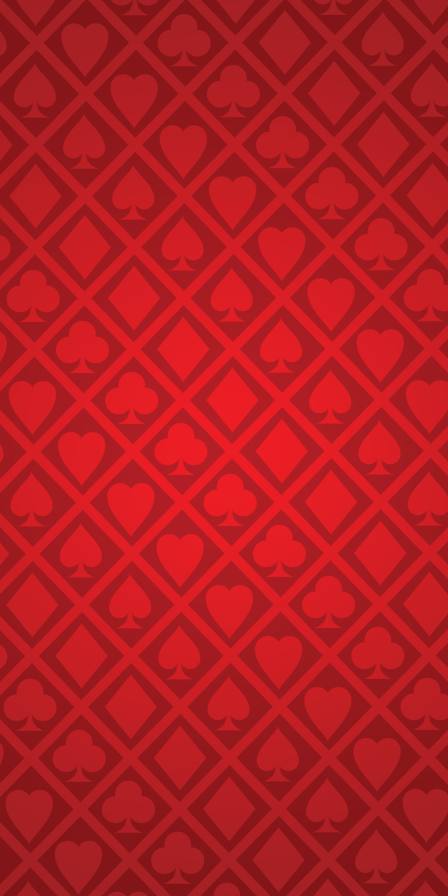
This pattern is drawn by a Shadertoy shader. Its source:

```glsl
// Red card-table cloth: a diagonal lattice of bands with one card suit per cell.
// Suits are distance shapes, chosen by lattice row so each diagonal holds one kind;
// a radial light fades both the cloth and the ornament toward the corners.

// Two round lobes at y = 0 that taper upward into a point at y = tip.
float lobedLeaf(vec2 p, float lobeX, float radius, float tip, float taper) {
    float x = abs(p.x);
    float lobes = length(vec2(x - lobeX, p.y)) - radius;
    float rise = clamp(1.0 - p.y / tip, 0.0, 1.0);
    float halfWidth = (lobeX + radius) * pow(sin(1.5708 * rise), taper);
    float body = max((x - halfWidth) * 0.85, max(-p.y, p.y - tip));
    return min(lobes, body);
}

// Thin stalk that flares into a flat foot.
float flaredStem(vec2 p) {
    float drop = clamp(-p.y / 0.46, 0.0, 1.0);
    float halfWidth = 0.04 + 0.23 * pow(drop, 5.0);
    return max((abs(p.x) - halfWidth) * 0.6, max(p.y - 0.05, -0.46 - p.y));
}

float diamond(vec2 p) {
    return (abs(p.x) / 0.51 + abs(p.y) / 0.63 - 1.0) * 0.396;
}

float club(vec2 p) {
    float top = length(p - vec2(0.0, 0.295)) - 0.26;
    float sides = length(vec2(abs(p.x) - 0.257, p.y + 0.01)) - 0.26;
    return min(min(top, sides), flaredStem(p));
}

float heart(vec2 p) {
    return lobedLeaf(vec2(p.x, 0.13 - p.y), 0.21, 0.25, 0.8, 1.15);
}

float spade(vec2 p) {
    float leaf = lobedLeaf(p + vec2(0.0, 0.06), 0.21, 0.2, 0.66, 1.3);
    return min(leaf, flaredStem(p));
}

float suitShape(vec2 p, float row) {
    float kind = mod(row, 4.0);
    if (kind < 0.5) return diamond(p);
    p.x += 0.03;
    if (kind < 1.5) return club(p);
    if (kind < 2.5) return heart(p);
    return spade(p);
}

void mainImage(out vec4 fragColor, in vec2 fragCoord) {
    // Canvas width is one unit, centred
    vec2 p = (fragCoord - 0.5 * iResolution.xy) / iResolution.x;

    // Slightly skewed diagonal lattice
    mat2 lattice = mat2(0.1099, -0.1138, -0.1117, -0.1143);
    vec2 cell = inverse(lattice) * (p - vec2(0.019, 0.1068));
    vec2 id = floor(cell + 0.5);
    vec2 local = cell - id;

    // Shape units: half a cell diagonal
    float halfDiagonal = 0.1146;
    float pixel = 1.0 / (iResolution.x * halfDiagonal);
    float band = (0.5 - max(abs(local.x), abs(local.y))) * 1.38 - 0.095;
    float suit = suitShape(lattice * local / halfDiagonal, id.y);
    float ornament = 1.0 - smoothstep(-0.7 * pixel, 0.7 * pixel, min(band, suit));

    // Radial light
    float fade = smoothstep(0.0, 1.17, length(p));
    vec3 cloth = mix(vec3(0.70, 0.12, 0.145), vec3(0.50, 0.08, 0.09), fade);
    vec3 bright = mix(vec3(0.93, 0.115, 0.145), vec3(0.63, 0.125, 0.14), fade);
    fragColor = vec4(mix(cloth, bright, ornament), 1.0);
}
```
